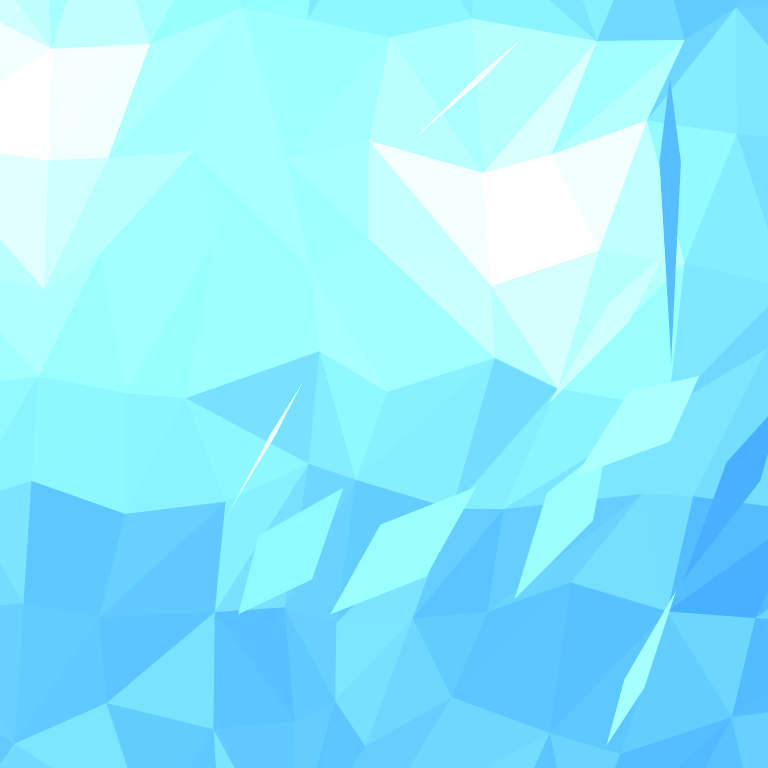
This background is drawn by a WebGL 2 fragment shader. Its source:

```glsl
#version 300 es
precision highp float;
// Low-poly ice: a jittered, sheared lattice is split into flat triangles.
// Each facet samples a smooth light field at its centroid plus a random tilt;
// tapered kites add the sharp folds. One tone ramp runs from blue to white.

#define CELL vec2(0.118, 0.151)
#define ORIGIN vec2(0.042, 0.055)
#define JITTER vec2(0.66, 0.52)
#define SHEAR 0.4
#define TILT_LOW 0.15
#define TILT_HIGH 0.07
#define BLUE_LIFT 0.41

uniform vec2 u_resolution;
out vec4 outColor;

vec2 hash2(vec2 p) {
  vec3 q = fract(p.xyx * vec3(0.1031, 0.1030, 0.0973) + 0.37);
  q += dot(q, q.yzx + 33.33);
  return fract((q.xx + q.yz) * q.zy);
}

float cross2(vec2 a, vec2 b) { return a.x * b.y - a.y * b.x; }

// Leans the lower right part of the lattice
float lean(vec2 p) {
  return SHEAR * smoothstep(0.3, 0.75, p.x) * min(p.y - 0.5, 0.0);
}

vec2 vertexAt(vec2 id) {
  vec2 p = ORIGIN + CELL * (id + JITTER * (hash2(id) - 0.5));
  return p + vec2(lean(p), 0.0);
}

float glow(vec2 p, vec2 center, vec2 radius) {
  vec2 q = (p - center) / radius;
  return exp(-dot(q, q));
}

// Broad light: pale above, blue below, with two white glows
float lightField(vec2 p) {
  float t = mix(0.41, 0.50, smoothstep(0.2, 0.45, p.y));
  t -= 0.08 * (p.x - 0.5);
  t += 0.11 * smoothstep(0.46, 0.54, p.y) * (1.0 - smoothstep(0.8, 0.9, p.x));
  t -= 0.08 * smoothstep(0.9, 1.0, p.y) * smoothstep(0.2, 0.45, p.x);
  t += 0.50 * glow(p, vec2(0.04, 0.86), vec2(0.12, 0.14));
  t += 0.52 * glow(p, vec2(0.69, 0.73), vec2(0.16, 0.14));
  t -= 0.14 * glow(p, vec2(0.11, 0.27), vec2(0.11, 0.08));
  t -= 0.08 * glow(p, vec2(0.97, 0.32), vec2(0.08, 0.12));
  return t;
}

// Signed distance to a triangle's nearest side, positive inside
float triangleInside(vec2 p, vec2 a, vec2 b, vec2 c) {
  float s = sign(cross2(b - a, c - a));
  float ab = cross2(b - a, p - a) / length(b - a);
  float bc = cross2(c - b, p - b) / length(c - b);
  float ca = cross2(a - c, p - c) / length(a - c);
  return min(s * ab, min(s * bc, s * ca));
}

// Accumulates tone * coverage and coverage
vec2 facet(vec2 p, vec2 a, vec2 b, vec2 c, float seed, float px) {
  vec2 mid = (a + b + c) / 3.0;
  float cover = clamp(0.5 + triangleInside(p, a, b, c) / px, 0.0, 1.0);
  float tilt = mix(TILT_LOW, TILT_HIGH, smoothstep(0.4, 0.6, mid.y));
  return cover * vec2(lightField(mid) + tilt * (seed - 0.5), 1.0);
}

// Blends in a kite from a to b, widest at the fraction peak
float fold(float tone, vec2 p, vec2 a, vec2 b, float width, float peak, float target, float px) {
  vec2 axis = b - a;
  float h = dot(p - a, axis) / dot(axis, axis);
  float side = abs(cross2(axis, p - a)) / length(axis);
  float edge = width * min(h / peak, (1.0 - h) / (1.0 - peak)) - side;
  return mix(tone, target, clamp(0.5 + edge / px, 0.0, 1.0));
}

void main() {
  float px = 1.0 / min(u_resolution.x, u_resolution.y);
  vec2 p = gl_FragCoord.xy / u_resolution;
  vec2 base = floor((p - vec2(lean(p), 0.0) - ORIGIN) / CELL);

  // Facets of the neighbouring cells, two per cell
  vec2 sum = vec2(0.0);
  for (int j = -1; j <= 1; j++) {
    for (int i = -2; i <= 2; i++) {
      vec2 id = base + vec2(i, j);
      vec2 a = vertexAt(id), b = vertexAt(id + vec2(1, 0));
      vec2 c = vertexAt(id + vec2(1, 1)), d = vertexAt(id + vec2(0, 1));
      vec2 seed = hash2(id + 47.0);
      bool flip = hash2(id + 19.0).x > 0.6;
      sum += facet(p, a, b, flip ? d : c, seed.x, px);
      sum += facet(p, flip ? b : a, c, d, seed.y, px);
    }
  }
  float tone = sum.x / max(sum.y, 0.001);

  // Broad lit folds
  tone = fold(tone, p, vec2(0.31, 0.20), vec2(0.447, 0.365), 0.045, 0.45, 0.57, px);
  tone = fold(tone, p, vec2(0.43, 0.20), vec2(0.62, 0.366), 0.045, 0.5, 0.60, px);
  tone = fold(tone, p, vec2(0.67, 0.22), vec2(0.79, 0.42), 0.035, 0.6, 0.60, px);
  tone = fold(tone, p, vec2(0.75, 0.38), vec2(0.91, 0.51), 0.042, 0.6, 0.67, px);
  tone = fold(tone, p, vec2(0.79, 0.03), vec2(0.88, 0.23), 0.014, 0.4, 0.65, px);
  // Thin bright and shaded slivers
  tone = fold(tone, p, vec2(0.715, 0.475), vec2(0.865, 0.67), 0.018, 0.6, 0.80, px);
  tone = fold(tone, p, vec2(0.305, 0.345), vec2(0.39, 0.495), 0.003, 0.6, 0.95, px);
  tone = fold(tone, p, vec2(0.54, 0.82), vec2(0.68, 0.95), 0.004, 0.6, 0.95, px);
  tone = fold(tone, p, vec2(0.874, 0.53), vec2(0.872, 0.90), 0.014, 0.7, 0.34, px);
  tone = fold(tone, p, vec2(0.89, 0.245), vec2(1.02, 0.48), 0.025, 0.6, 0.28, px);

  outColor = vec4(clamp(vec3(tone, tone + BLUE_LIFT, 1.0), 0.0, 1.0), 1.0);
}
```
